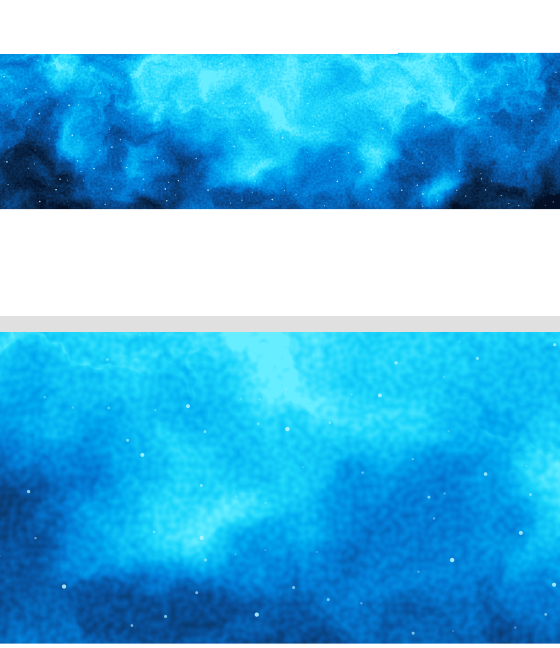
Top, the full canvas; bottom, a detail of the centre.
A Shadertoy shader for this background:

```glsl
#define BAND_BOTTOM 0.338
#define BAND_TOP 0.829
#define TOP_STEP 0.004
#define CLOUD_SCALE 4.6
#define CLOUD_CONTRAST 0.72
#define WARP 0.13
#define WISP_GAIN 0.20
#define GRAIN_GAIN 0.10
#define STAR_CELL 0.034
#define STAR_SHARE 0.34

// Integer hash of a lattice point, two values in 0..1
vec2 hash2(vec2 cell) {
    uvec2 h = uvec2(ivec2(cell) + 4096) * uvec2(1597u, 3571u);
    uint n = (h.x ^ (h.y << 7)) * 747796405u + 2891u;
    n = (n ^ (n >> 15)) * 277803737u;
    n ^= n >> 13;
    uint m = n * 1664525u + 1013u;
    m ^= m >> 16;
    return vec2(n & 65535u, m & 65535u) / 65535.0;
}

float cornerSlope(vec2 cell, vec2 offset) {
    float angle = 6.2832 * hash2(cell).x;
    return dot(vec2(cos(angle), sin(angle)), offset);
}

float gradientNoise(vec2 p) {
    vec2 i = floor(p), f = p - i;
    vec2 u = f * f * f * (f * (f * 6.0 - 15.0) + 10.0);
    vec2 e = vec2(1, 0);
    return mix(mix(cornerSlope(i, f), cornerSlope(i + e, f - e), u.x),
               mix(cornerSlope(i + e.yx, f - e.yx), cornerSlope(i + 1.0, f - 1.0), u.x), u.y);
}

float fbm(vec2 p) {
    float sum = 0.0, amp = 0.6;
    for (int i = 0; i < 6; i++) {
        sum += amp * gradientNoise(p);
        p = mat2(1.6, 1.2, -1.2, 1.6) * p + 7.3;
        amp *= 0.54;
    }
    return sum;
}

float glow(vec2 p, vec2 center, vec2 radius) {
    vec2 d = (p - center) / radius;
    return exp(-dot(d, d));
}

// Large light and dark masses
float masses(vec2 p) {
    float v = (p.y - BAND_BOTTOM) / (BAND_TOP - BAND_BOTTOM);
    float t = 0.27 + 0.31 * v;
    t += 0.36 * glow(p, vec2(0.95, 0.68), vec2(0.40, 0.31));
    t += 0.14 * glow(p, vec2(1.38, 0.76), vec2(0.24, 0.20));
    t += 0.12 * glow(p, vec2(0.60, 0.72), vec2(0.22, 0.20));
    t -= 0.15 * glow(p, vec2(0.08, 0.37), vec2(0.30, 0.12));
    t -= 0.22 * glow(p, vec2(1.74, 0.42), vec2(0.22, 0.22));
    t -= 0.16 * glow(p, vec2(1.25, 0.37), vec2(0.10, 0.07));

    // Row of bright puffs sinking to the right
    for (float i = 0.0; i < 5.0; i++) {
        float sway = sin(1.5708 * i);
        vec2 center = vec2(0.22 + 0.29 * i - 0.07 * sway, 0.57 - 0.045 * i - 0.04 * sway);
        t += 0.34 * glow(p, center, vec2(0.065, 0.060));
    }
    return t;
}

// Ramp from deep navy to pale cyan
vec3 ramp(float t) {
    vec3 stops[7] = vec3[7](
        vec3(0.01, 0.06, 0.15), vec3(0.04, 0.18, 0.34), vec3(0.03, 0.32, 0.62),
        vec3(0.01, 0.49, 0.84), vec3(0.00, 0.67, 0.94), vec3(0.10, 0.83, 0.98),
        vec3(0.40, 0.93, 1.00));
    float s = clamp(t, 0.0, 0.999) * 6.0;
    int i = int(s);
    return mix(stops[i], stops[i + 1], fract(s));
}

float stars(vec2 p, float pixel) {
    vec2 cell = floor(p / STAR_CELL);
    vec2 pick = hash2(cell + 300.0);
    vec2 center = (cell + 0.15 + 0.7 * hash2(cell + 700.0)) * STAR_CELL;
    float radius = mix(0.0010, 0.0022, pick.y * pick.y);
    float disc = 1.0 - smoothstep(radius - 0.5 * pixel, radius + 0.7 * pixel, length(p - center));
    return disc * step(pick.x, STAR_SHARE) * mix(0.25, 0.9, pick.y);
}

void mainImage(out vec4 fragColor, in vec2 fragCoord) {
    float pixel = 1.0 / iResolution.y;
    vec2 p = fragCoord * pixel;

    // Warped clouds, calmer inside the central glow
    vec2 drift = vec2(fbm(p * 5.0), fbm(p * 5.0 + 19.0));
    vec2 q = p + WARP * drift;
    float calm = glow(p, vec2(0.95, 0.66), vec2(0.38, 0.28));
    float t = masses(q);
    t += CLOUD_CONTRAST * mix(1.0, 0.45, calm) * fbm(q * CLOUD_SCALE + 3.0);

    // Thin curling wisps and the slanted central streak
    float ridge = 1.0 - min(1.0, 2.2 * abs(fbm(q * 3.2 + 31.0)));
    t += WISP_GAIN * pow(ridge, 7.0) * smoothstep(0.42, 0.66, p.y) * (1.0 - 0.5 * calm);
    float slant = dot(q - vec2(0.88, 0.68), vec2(0.72, 0.69));
    t += 0.12 * exp(-pow(slant / 0.025, 2.0)) * glow(q, vec2(0.88, 0.68), vec2(0.17));

    // Fine dusty grain
    t += GRAIN_GAIN * gradientNoise(p * 130.0);

    vec3 color = ramp(t);
    color = mix(color, vec3(0.72, 0.96, 1.0), stars(p, pixel));

    // White page above and below; the right part of the top edge sits higher
    float top = BAND_TOP + TOP_STEP * step(1.26, p.x);
    float band = smoothstep(-0.5, 0.5, (p.y - BAND_BOTTOM) / pixel)
               * smoothstep(-0.5, 0.5, (top - p.y) / pixel);
    fragColor = vec4(mix(vec3(1.0), color, band), 1.0);
}
```
